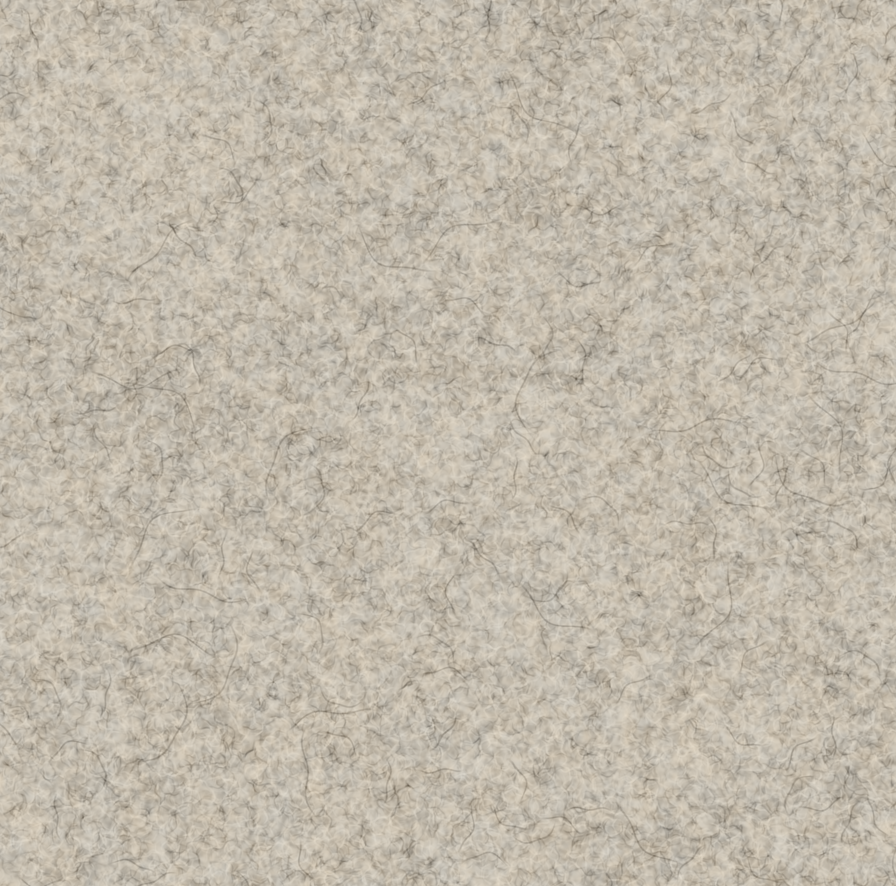
Write a WebGL 1 fragment shader that draws this texture.

```glsl
precision highp float;
uniform vec2 u_resolution;

const vec3 WOOL = vec3(0.763, 0.732, 0.676);
const vec3 SHADE = vec3(1.0, 1.0, 0.98);
const vec3 WARM = vec3(0.8, 0.05, -0.9);
const float FIBRE_CELLS = 58.0;
const float FIBRE_WIDTH = 0.0008;
const float FIBRE_REACH = 0.75;
const float LIGHT_FIBRE = 0.06;
const float DARK_FIBRE = 0.072;
const float HIGHLIGHT_LIMIT = 4.0;
const float HAIR_CELLS = 13.0;
const float HAIR_SHARE = 0.12;
const float HAIR_DEPTH = 0.12;
const float TUFT_SCALE = 78.0;
const float TUFT_CONTRAST = 0.085;
const float CLOUD_CONTRAST = 0.02;
const float WEAVE_CONTRAST = 0.014;
const float GRAIN_SCALE = 240.0;
const float GRAIN_CONTRAST = 0.13;
const float TINT_CONTRAST = 0.02;

float hash(vec2 p) {
  vec3 q = fract(vec3(p.xyx) * 0.1031);
  q += dot(q, q.yzx + 33.33);
  return fract((q.x + q.y) * q.z);
}

// Value noise centred on zero
float noise(vec2 p) {
  vec2 i = floor(p);
  vec2 f = fract(p);
  f = f * f * (3.0 - 2.0 * f);
  float low = mix(hash(i), hash(i + vec2(1.0, 0.0)), f.x);
  float high = mix(hash(i + vec2(0.0, 1.0)), hash(i + vec2(1.0, 1.0)), f.x);
  return mix(low, high, f.y) - 0.5;
}

mat2 rotation(float angle) {
  float c = cos(angle);
  float s = sin(angle);
  return mat2(c, s, -s, c);
}

// Scattered bent strands, one per cell: x = all strands, y = rare strands only
vec2 strands(vec2 uv, float cells, float seed, float share) {
  vec2 p = rotation(seed * 1.7) * uv * cells + 100.0 + seed * 17.3;
  vec2 home = floor(p);
  float pixel = 1.0 / u_resolution.y;
  float total = 0.0;
  float rare = 0.0;
  for (int j = -1; j <= 1; j++) {
    for (int i = -1; i <= 1; i++) {
      vec2 cell = home + vec2(float(i), float(j));
      vec2 middle = cell + vec2(hash(cell + 3.1), hash(cell + 47.7));
      vec2 q = rotation(6.2832 * hash(cell + 91.3)) * (p - middle);
      float bend = 2.0 * hash(cell + 133.9) - 1.0;
      float curve = bend * q.x * q.x + 0.05 * sin(q.x * 7.0 + bend * 9.0);
      float slope = 2.0 * bend * q.x;
      float gap = abs(q.y - curve) / sqrt(1.0 + slope * slope) / cells;
      float body = 1.0 - smoothstep(max(FIBRE_WIDTH - pixel, 0.0), FIBRE_WIDTH + pixel, gap);
      body *= 1.0 - smoothstep(FIBRE_REACH * 0.6, FIBRE_REACH, abs(q.x));
      total += body * hash(cell + 171.1);
      rare = max(rare, body * step(hash(cell + 211.5), share));
    }
  }
  return vec2(total, rare);
}

void main() {
  vec2 uv = gl_FragCoord.xy / u_resolution.y;

  // Soft clouds, faint weave and small tufts
  float cloud = noise(uv * 6.0 + 5.0) + noise(uv * 17.0 + 31.0);
  float weave = noise(uv * vec2(34.0, 4.0) + 11.0) + noise(uv * vec2(4.0, 40.0) + 71.0);
  float tuft = noise(uv * TUFT_SCALE + 19.0) + 0.7 * noise(rotation(0.7) * uv * TUFT_SCALE * 1.7 + 200.0);
  float tone = CLOUD_CONTRAST * cloud + WEAVE_CONTRAST * weave + TUFT_CONTRAST * tuft;

  // Fine nap
  tone += GRAIN_CONTRAST * noise(rotation(0.4) * uv * GRAIN_SCALE + 300.0);

  // Interleaved pale and dark fibres; dark ones gather between tufts
  float darkness = clamp(0.9 - 1.1 * tuft - 0.2 * cloud, 0.2, 1.8);
  float tint = 0.0;
  for (int k = 0; k < 4; k++) {
    float seed = float(k);
    float size = FIBRE_CELLS * (1.0 + 0.13 * seed);
    float pale = strands(uv, size, seed + 1.0, 0.0).x;
    float dark = strands(uv, size * 0.93, seed + 6.0, 0.0).x;
    tone += LIGHT_FIBRE * pale - DARK_FIBRE * darkness * dark;
    tint += 0.3 * dark * (mod(seed, 2.0) - 0.4);
  }

  // Crossing pale fibres level off instead of glowing
  tone /= 1.0 + HIGHLIGHT_LIMIT * max(tone, 0.0);

  // Occasional long hairs
  for (int k = 0; k < 2; k++) {
    tone -= HAIR_DEPTH * strands(uv, HAIR_CELLS * (1.0 + float(k)), float(k) + 12.0, HAIR_SHARE).y;
  }

  // Cool and warm wool mixed together
  tint += noise(uv * 48.0 + 400.0) + noise(uv * 130.0 + 500.0);
  vec3 colour = WOOL + SHADE * tone + WARM * TINT_CONTRAST * tint;
  gl_FragColor = vec4(clamp(colour, 0.0, 1.0), 1.0);
}
```
